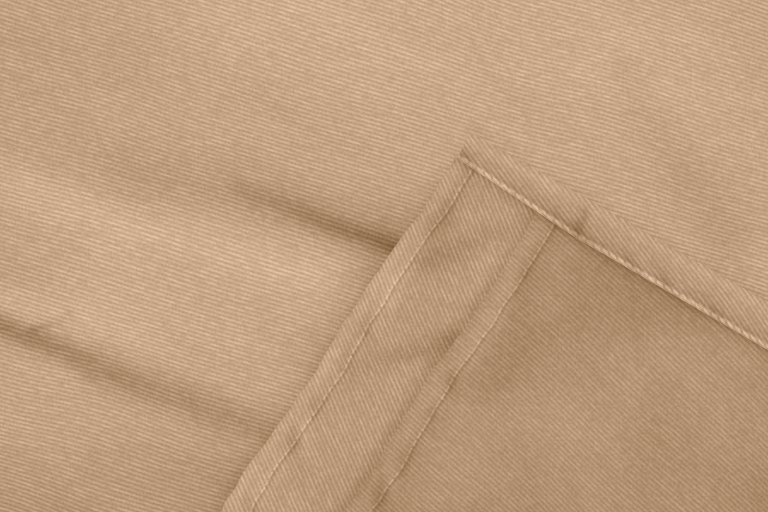
Write a Shadertoy shader that draws this texture.

```glsl
// Folded tan twill: a softly creased cloth with a turned trouser leg on top.
// Seams are signed line distances, creases are tapered capsules, and the
// weave is made of rotated ribs broken up by sine-free value noise.
const vec3 CLOTH = vec3(0.757, 0.627, 0.507);
const float RIB = 0.0080;

float hash(vec2 p) {
    vec3 q = fract(vec3(p.xyx) * 0.1031);
    q += dot(q, q.yzx + 33.33);
    return fract((q.x + q.y) * q.z);
}

float noise(vec2 p) {
    vec2 i = floor(p), f = fract(p);
    f = f * f * (3.0 - 2.0 * f);
    return mix(mix(hash(i), hash(i + vec2(1, 0)), f.x),
               mix(hash(i + vec2(0, 1)), hash(i + vec2(1, 1)), f.x), f.y);
}

float fbm(vec2 p) {
    float sum = -0.47, amp = 0.5;
    for (int i = 0; i < 4; i++, amp *= 0.5) {
        sum += amp * noise(p);
        p = mat2(1.6, 1.2, -1.2, 1.6) * p + 7.3;
    }
    return sum;
}

float cover(float d, float px) { return smoothstep(-px, px, d); }
float band(float d, float width) { return exp(-d * d / (width * width)); }

// Soft crease along a-b; its strength runs from ends.x to ends.y
float crease(vec2 p, vec2 a, vec2 b, float width, vec2 ends) {
    vec2 ap = p - a, ab = b - a;
    float h = clamp(dot(ap, ab) / dot(ab, ab), 0.0, 1.0);
    return mix(ends.x, ends.y, h) * band(length(ap - ab * h), width);
}

// Signed distance (x) and position along (y) the line x = x0 + slope * y
vec2 seam(vec2 p, float x0, float slope) {
    return vec2(p.x - x0 - slope * p.y, p.x * slope + p.y) * inversesqrt(1.0 + slope * slope);
}

// Ribs running at the given angle, bent and broken by thread noise
float twill(vec2 p, float angle, float px) {
    vec2 dir = vec2(cos(angle), sin(angle));
    vec2 q = vec2(dot(p, dir), dir.x * p.y - dir.y * p.x);
    q.y += 0.014 * noise(p * 5.0);
    float thread = noise(q * vec2(75.0, 210.0));
    float rib = cos(6.28318 * q.y / RIB) * (1.0 - smoothstep(0.4, 0.7, px / RIB));
    return rib * (0.5 + 0.9 * thread) + 0.9 * (thread - 0.5);
}

// Dashed thread in a groove, with small gathers around it
float stitches(vec2 s, float width, float px) {
    float along = abs(fract(s.y / 0.018) - 0.5) * 0.018;
    float thread = cover(width - abs(s.x), px) * mix(0.15, 1.0, cover(0.0065 - along, px));
    float gather = noise(vec2(s.y * 26.0 + s.x * 20.0, s.x * 16.0)) - 0.5;
    return 0.09 * thread - 0.06 * band(s.x - width * 2.0, width * 2.0) + 0.1 * gather * band(s.x, 0.026);
}

float groundTone(vec2 p, float px) {
    vec2 q = vec2(0.9 * p.x - 0.42 * p.y, 0.42 * p.x + 0.9 * p.y);
    float t = 0.004 + 0.06 * fbm(q * vec2(1.8, 5.5)) + 0.03 * fbm(q * vec2(7.0, 20.0));
    vec2 w = p + 0.025 * vec2(fbm(p * 6.0), fbm(p * 6.0 + 19.0));
    t += 0.032 * crease(p, vec2(0.5, 0.98), vec2(1.3, 0.85), 0.22, vec2(1));
    // Upper fold and the lit ridge beneath it
    t -= 0.06 * crease(w, vec2(0.25, 0.68), vec2(0.74, 0.55), 0.055, vec2(0.5, 1));
    t -= 0.12 * crease(w, vec2(0.47, 0.63), vec2(0.77, 0.522), 0.02, vec2(0.3, 1.1));
    t += 0.05 * crease(w, vec2(0.02, 0.63), vec2(0.62, 0.47), 0.06, vec2(0.7, 1));
    t += 0.03 * crease(p, vec2(0.2, 0.43), vec2(0.56, 0.37), 0.1, vec2(1, 0.6));
    // Lower fold with its small pinch, and the shade below it
    t -= 0.125 * max(crease(w, vec2(-0.02, 0.372), vec2(0.18, 0.285), 0.025, vec2(1.1, 0.9)),
                     crease(w, vec2(0.18, 0.285), vec2(0.52, 0.165), 0.034, vec2(0.9, 0.4)));
    t -= 0.07 * crease(w, vec2(0.07, 0.352), vec2(0.14, 0.38), 0.012, vec2(1, 0.4));
    t += 0.04 * crease(w, vec2(0.02, 0.42), vec2(0.28, 0.33), 0.035, vec2(1, 0.5));
    t -= 0.035 * crease(p, vec2(0, 0), vec2(0.45, 0.05), 0.14, vec2(0.8, 1.2));
    // Wide wrinkle at the right
    t -= 0.04 * crease(w, vec2(1.22, 0.84), vec2(1.42, 0.53), 0.05, vec2(0.6, 1));
    return t + 0.042 * twill(p, -0.30, px);
}

float legTone(vec2 p, float edge, float flap, float px) {
    float mottling = fbm(p * 7.0);
    vec2 w = p + 0.04 * vec2(mottling, fbm(p * 9.0 + 5.0));
    float strip = -0.025 + 0.09 * mottling + 0.042 * twill(p, -1.18, px);
    strip -= 0.06 * crease(w, vec2(0.72, 0.29), vec2(0.88, 0.33), 0.022, vec2(0.4, 1));
    strip -= 0.055 * crease(w, vec2(0.82, 0.48), vec2(0.98, 0.54), 0.022, vec2(1, 0.5));
    strip -= 0.06 * band(flap, 0.018);
    float panel = -0.085 + 0.1 * mottling + 0.032 * twill(p, -0.75, px);
    panel += 0.03 * crease(p, vec2(1, 0.15), vec2(1.3, 0.2), 0.16, vec2(1));
    panel += 0.035 * band(flap - 0.018, 0.02);
    return mix(strip, panel, cover(flap, px)) + 0.03 * band(edge - 0.012, 0.012);
}

void mainImage(out vec4 fragColor, in vec2 fragCoord) {
    vec2 p = fragCoord / iResolution.y;
    float px = 0.75 / iResolution.y;
    vec2 sway = vec2(0.004 * sin(p.y * 17.0 + 0.6) + 0.006 * (noise(p.yy * 22.0) - 0.5), 0);
    float edge = seam(p + sway, 0.430, 0.662).x, flap = seam(p - sway, 0.670, 0.652).x;

    // Hem: bent lower border, straight upper border, short left end
    float low = 0.85 * (p.y - 0.537 + (p.x < 1.123 ? 0.67 : 0.585) * (p.x - 1.123));
    float top = 0.87 * (0.742 - 0.57 * (p.x - 0.918) - p.y);
    float hem = min(min(low, top), seam(p, 0.548, 0.5).x);

    // Cloth below, shaded beside the leg and hem
    float tone = groundTone(p, px);
    tone -= 0.07 * exp(-abs(edge) / 0.022) * cover(0.66 - p.y, 0.06);
    tone -= 0.04 * exp(-abs(top) / 0.009) * cover(p.x - 0.92, 0.03);

    // Leg with its two sewn lines and the shadow under the hem
    float leg = legTone(p, edge, flap, px) - 0.12 * exp(-abs(low) / 0.009);
    leg += stitches(seam(p + sway, 0.488, 0.645), 0.0019, px);
    leg += stitches(seam(p - sway, 0.723, 0.640), 0.0019, px);
    tone = mix(tone, leg, cover(min(edge, -low), px));

    // Rolled hem on top, pinched where the flap meets it
    float roll = -0.022 + 0.05 * fbm(p * 9.0) + 0.04 * twill(p, -0.95, px);
    roll += 0.035 * band(top - 0.012, 0.012) - 0.035 * band(low - 0.022, 0.012);
    roll -= 0.08 * crease(p, vec2(1.145, 0.592), vec2(1.128, 0.545), 0.01, vec2(0.6, 1));
    roll += stitches(vec2(low - 0.006, p.x * 1.18), 0.003, px);
    tone = mix(tone, roll, cover(hem, px)) + 0.055 * (noise(p * 300.0) - 0.5);
    fragColor = vec4(CLOTH + tone * vec3(1, 1, 1.05), 1);
}
```
